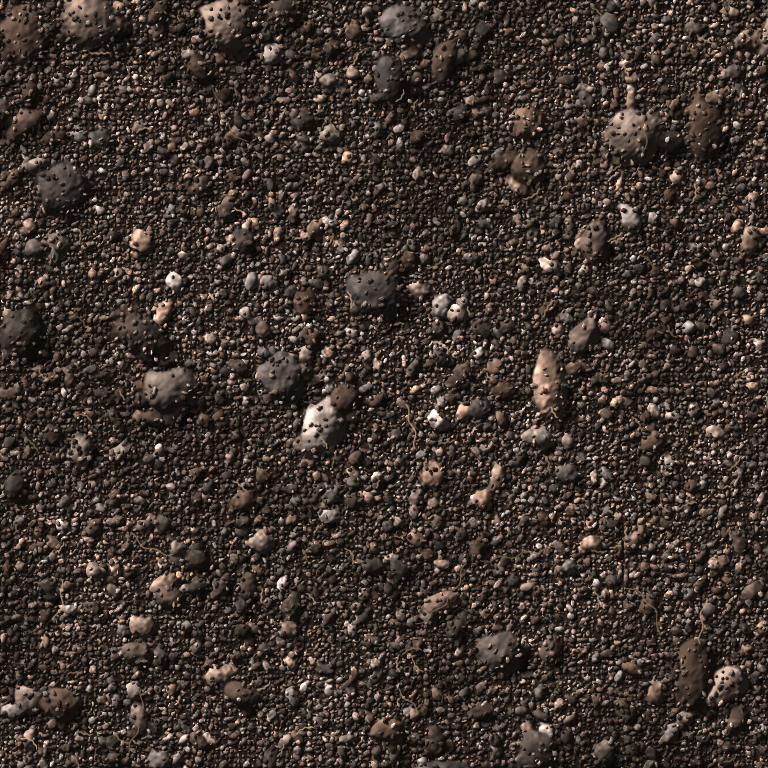
Reproduce this texture procedurally as a WebGL 2 fragment shader.

```glsl
#version 300 es
precision highp float;

uniform vec2 u_resolution;
out vec4 fragColor;

vec3 hash3(vec2 cell, float seed) {
    uvec3 v = uvec3(ivec3(vec3(cell, seed)));
    v = v * 1664525u + 1013904223u;
    for (int i = 0; i < 2; i++) {
        v.x += v.y * v.z;
        v.y += v.z * v.x;
        v.z += v.x * v.y;
        v ^= v >> 16u;
    }
    return vec3(v >> 16u) / 65535.0;
}

float noise(vec2 p, float seed) {
    vec2 i = floor(p), f = fract(p);
    f = f * f * (3.0 - 2.0 * f);
    float low = mix(hash3(i, seed).x, hash3(i + vec2(1, 0), seed).x, f.x);
    float high = mix(hash3(i + vec2(0, 1), seed).x, hash3(i + vec2(1, 1), seed).x, f.x);
    return mix(low, high, f.y);
}

float crumbHeight(vec2 uv) {
    return 0.5 * noise(uv * 55.0, 1.0) + 0.35 * noise(uv * 110.0, 2.0)
         + 0.25 * noise(uv * 210.0, 3.0);
}

mat2 rotation(float angle) {
    float c = cos(angle), s = sin(angle);
    return mat2(c, s, -s, c);
}

vec3 earthTint(float greyness) {
    return mix(vec3(1.0, 0.79, 0.66), vec3(0.96, 0.89, 0.85), greyness);
}

// Rounded lumps lit from the upper left, each casting a soft shadow
void scatterLumps(inout vec3 soil, vec2 uv, vec2 slope, float cells, float share, float seed) {
    vec2 p = uv * cells;
    float rough = noise(p * 3.1, seed + 7.0) - 0.5;
    float grit = noise(p * 6.3, seed + 8.0);
    vec3 lightDir = normalize(vec3(-0.62, 0.6, 0.5));
    for (int k = 0; k < 9; k++) {
        vec2 cell = floor(p) + vec2(k % 3 - 1, k / 3 - 1);
        vec3 shape = hash3(cell, seed);
        vec3 look = hash3(cell, seed + 50.0);
        if (look.x > share) continue;

        float radius = mix(0.24, 0.54, shape.z * shape.z);
        vec2 q = (p - cell - 0.2 - 0.6 * shape.xy) / radius;
        mat2 turn = rotation(look.y * 6.283);
        float stretch = mix(1.0, 1.45, fract(look.y * 17.0));
        vec2 scale = vec2(1.0 / stretch, stretch * 0.9);

        float shadow = length(turn * (q - vec2(0.45, -0.5)) * scale) + rough * 0.5;
        soil *= 1.0 - 0.72 * (1.0 - smoothstep(0.55, 1.3, shadow));

        vec2 local = turn * q * scale;
        float d = length(local) + rough * 0.75;
        float soft = max(0.1, 0.8 * cells / (u_resolution.y * radius));
        float cover = 1.0 - smoothstep(1.0 - soft, 1.0 + soft, d);
        vec2 tilt = (local * scale) * turn;
        float rise = sqrt(max(1.0 - dot(local, local), 0.06));
        vec3 normal = normalize(vec3(tilt * 0.85 - slope, rise + 0.15));
        float light = max(dot(normal, lightDir), 0.0);

        float tone = mix(0.29, 0.78, look.z * look.z) * (0.72 + 0.56 * grit);
        vec3 body = earthTint(fract(look.z * 23.0)) * tone * (0.13 + 1.2 * light);
        soil = mix(soil, body, cover);
    }
}

// Thin bent roots and straw slivers
void scatterFibres(inout vec3 soil, vec2 uv, float cells, float share, float width, float seed) {
    vec2 p = uv * cells;
    for (int k = 0; k < 9; k++) {
        vec2 cell = floor(p) + vec2(k % 3 - 1, k / 3 - 1);
        vec3 place = hash3(cell, seed);
        vec3 look = hash3(cell, seed + 50.0);
        if (look.x > share) continue;

        vec2 q = rotation(place.z * 6.283) * (p - cell - 0.2 - 0.6 * place.xy);
        float reach = mix(0.15, 0.42, look.y);
        float arc = q.y - (look.z - 0.5) * 2.4 * q.x * q.x - 0.02 * sin(q.x * 24.0);
        float d = length(vec2(max(abs(q.x) - reach, 0.0), arc)) / cells;
        float pixel = 0.8 / u_resolution.y;
        float cover = 1.0 - smoothstep(width - pixel, width + pixel, d);
        vec3 straw = vec3(0.64, 0.53, 0.41) * mix(0.55, 1.15, fract(look.y * 13.0));
        soil = mix(soil, straw, cover * 0.8);
    }
}

void main() {
    vec2 uv = gl_FragCoord.xy / u_resolution.y;
    vec2 stepX = vec2(0.0015, 0.0);
    vec2 slope = 1.9 * vec2(crumbHeight(uv + stepX) - crumbHeight(uv - stepX),
                            crumbHeight(uv + stepX.yx) - crumbHeight(uv - stepX.yx));

    // Dark bed, then lumps from fine to coarse
    vec3 soil = vec3(0.12, 0.095, 0.08) * (0.5 + noise(uv * 190.0, 4.0));
    scatterLumps(soil, uv, slope, 165.0, 0.95, 11.0);
    scatterLumps(soil, uv, slope, 105.0, 0.7, 12.0);
    scatterLumps(soil, uv, slope, 64.0, 0.42, 13.0);
    scatterLumps(soil, uv, slope, 36.0, 0.25, 14.0);
    scatterLumps(soil, uv, slope, 15.0, 0.17, 15.0);

    // Loose crumbs and fibres on top
    scatterLumps(soil, uv, slope, 140.0, 0.3, 16.0);
    scatterFibres(soil, uv, 34.0, 0.1, 0.0011, 21.0);
    scatterFibres(soil, uv, 8.0, 0.22, 0.001, 22.0);

    // Broad hollows and rises
    float relief = 0.6 * noise(uv * 7.0, 31.0) + 0.4 * noise(uv * 17.0, 32.0);
    soil *= 0.72 + 0.66 * relief;
    fragColor = vec4(soil + vec3(0.022, 0.014, 0.01), 1.0);
}
```
